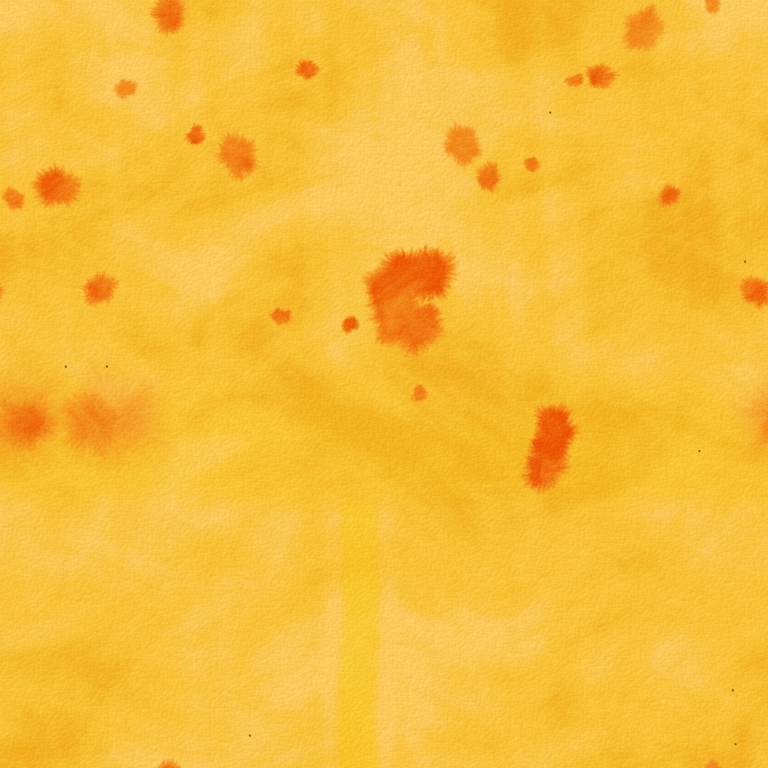
This texture is drawn by a Shadertoy shader. Its source:

```glsl
vec2 hash2(vec2 p) {
    vec3 q = fract(p.xyx * vec3(0.1031, 0.1030, 0.0973));
    q += dot(q, q.yzx + 33.33);
    return fract((q.xx + q.yz) * q.zy);
}

// Layered, warped and rotated sines: soft pigment clouds in about -0.8..0.8
float wash(vec2 p) {
    float sum = 0.0, amp = 0.5;
    for (int i = 0; i < 6; i++) {
        p += 0.7 * sin(p.yx * 1.2 + float(i) * 1.9);
        sum += amp * sin(p.x) * sin(p.y);
        p = mat2(0.8, 0.6, -0.6, 0.8) * p * 1.8 + 2.3;
        amp *= 0.62;
    }
    return sum;
}

// Distance to the nearest scattered grain
float cellular(vec2 p) {
    vec2 cell = floor(p), f = fract(p);
    float nearest = 1.0;
    for (int y = -1; y <= 1; y++)
    for (int x = -1; x <= 1; x++) {
        vec2 o = vec2(x, y);
        nearest = min(nearest, length(o + hash2(cell + o) - f));
    }
    return nearest;
}

// Vertical brush streaks of several widths, drifting slightly along their length
float streaks(vec2 p) {
    float sum = 0.0, x = p.x + 0.004 * sin(p.y * 9.0);
    for (int i = 0; i < 5; i++) {
        float n = float(i), k = 28.0 * pow(1.63, n);
        sum += sin(k * x + 2.0 * sin(x * 17.0 + n) + n * 2.1) * sin(p.y * (5.0 + n) + x * 19.0 + n * 1.7) / (1.0 + 0.4 * n);
    }
    return 0.45 * sum;
}

// Ink drop with a feathered rim, repeating across the canvas edges
float drop(vec2 p, vec2 centre, float radius, float softness, float seed) {
    vec2 d = fract(p - centre + 0.5) - 0.5;
    float a = atan(d.y, d.x);
    float rim = 1.0 + 0.10 * sin(2.0 * a + seed) + 0.06 * sin(5.0 * a + seed * 2.3)
              + 0.05 * sin(17.0 * a + seed * 3.1 + 2.0 * sin(3.0 * a)) + 0.05 * sin(31.0 * a - seed);
    return 1.0 - smoothstep(1.0 - softness, 1.0 + softness, length(d) / (radius * rim));
}

float inkStains(vec2 p) {
    // Fine wobble lets the ink creep along the fibres
    vec2 q = p + 0.004 * vec2(wash(p * 110.0), wash(p * 110.0 + 40.0));
    float ink = 0.0;

    // Lone drops in the upper part
    for (int i = 0; i < 20; i++) {
        float n = float(i);
        vec2 h = hash2(vec2(n, 7.0));
        vec2 centre = vec2(fract(n * 0.618 + 0.13), 0.46 + 0.55 * h.x);
        float size = mix(0.007, 0.026, h.y);
        ink = max(ink, drop(q, centre, size, 0.42, n) * mix(0.45, 0.95, fract(n * 0.37 + h.y)));
    }
    // Large crescent pool
    for (int i = 0; i < 5; i++) {
        float n = float(i), a = 1.1 + 0.9 * n;
        vec2 centre = vec2(0.543, 0.61) + 0.036 * vec2(cos(a), sin(a));
        ink = max(ink, drop(q, centre, 0.031, 0.36, n * 1.7) * (0.95 - 0.05 * n));
    }
    // Long falling drop
    for (int i = 0; i < 3; i++) {
        float n = float(i);
        ink = max(ink, drop(q, vec2(0.722 - 0.006 * n, 0.443 - 0.026 * n), 0.026, 0.36, n + 4.0));
    }
    // Diluted stains at the left
    for (int i = 0; i < 2; i++) {
        float n = float(i);
        ink = max(ink, 0.36 * drop(p, vec2(0.02 + 0.13 * n, 0.455), 0.055, 0.95, n * 2.0));
        ink = max(ink, 0.75 * drop(q, vec2(0.03 + 0.09 * n, 0.45), 0.034, 0.85, n * 2.0 + 1.0));
    }
    return ink * (0.9 + 0.4 * wash(p * 45.0));
}

void mainImage(out vec4 fragColor, in vec2 fragCoord) {
    vec2 p = fragCoord / iResolution.xy;
    vec3 pale = vec3(0.98, 0.79, 0.36), gold = vec3(0.97, 0.76, 0.22);
    vec3 amber = vec3(0.95, 0.68, 0.12), lemon = vec3(0.97, 0.79, 0.14);
    vec3 orange = vec3(0.95, 0.57, 0.12), vermilion = vec3(0.925, 0.34, 0.02);

    // Cloudy wash, with vertical brush streaks above
    float upper = smoothstep(0.42, 0.62, p.y);
    float tone = 0.42 + 0.55 * wash(p * vec2(7.0, 9.0) + 1.0)
               + 0.32 * wash(p * vec2(14.0, 28.0) + 8.0)
               + 0.2 * mix(0.45, 1.0, upper) * streaks(p);

    // Saturated horizontal band and a vertical stroke below it
    float wobble = 0.02 * wash(p * 12.0 + 5.0);
    float y = p.y + wobble, x = p.x + 0.3 * wobble;
    float band = smoothstep(0.33, 0.38, y) * (1.0 - smoothstep(0.42, 0.54, y));
    float below = 1.0 - smoothstep(0.33, 0.37, y);
    float stroke = below * (1.0 - smoothstep(0.014, 0.032, abs(x - 0.467)));
    float halo = below * (1.0 - smoothstep(0.003, 0.02, abs(abs(x - 0.467) - 0.036)));
    tone += 0.3 * band - 0.25 * halo;

    vec3 col = mix(pale, gold, smoothstep(0.0, 0.5, tone));
    col = mix(col, amber, smoothstep(0.45, 1.05, tone));
    col = mix(col, lemon, 0.6 * stroke + 0.25 * band);

    // Ink
    float ink = inkStains(p);
    col = mix(col, orange, smoothstep(0.0, 0.5, ink));
    col = mix(col, vermilion, smoothstep(0.35, 1.05, ink));

    // Paper grain: lit tooth over soft fibres
    vec2 tooth = p * vec2(210.0, 250.0);
    float grain = cellular(tooth) - cellular(tooth + vec2(0.35, -0.4));
    float fibre = cellular(p * vec2(75.0, 130.0) + 9.0) - 0.45;
    col += vec3(0.035, 0.045, 0.06) * grain + vec3(0.012, 0.022, 0.03) * fibre;

    // Rare dark specks
    vec2 g = p * 16.0, cell = floor(g);
    vec2 h = hash2(cell + 91.0);
    float speck = length(fract(g) - 0.2 - 0.6 * h) / 16.0;
    float edge = 1.0 / iResolution.y;
    float shown = step(0.96, hash2(cell + 17.0).x);
    col = mix(col, vec3(0.3, 0.17, 0.04), 0.7 * shown * (1.0 - smoothstep(0.0005, 0.001 + edge, speck)));

    fragColor = vec4(clamp(col, 0.0, 1.0), 1.0);
}
```
